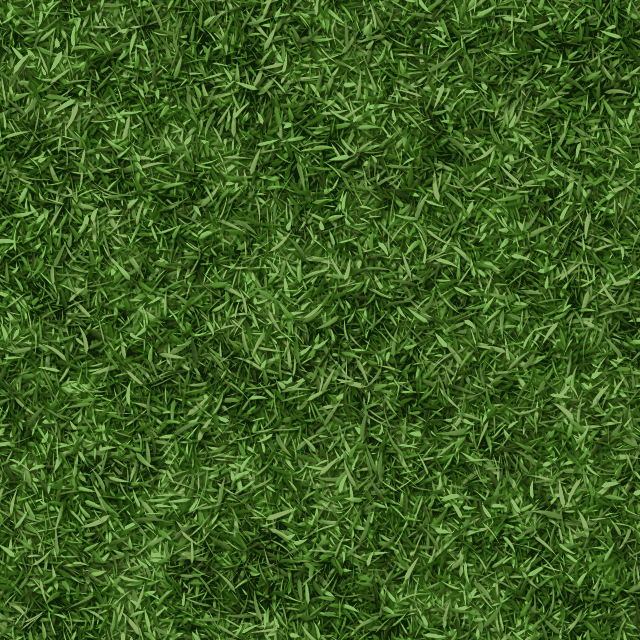
Give the GLSL for this texture, as a Shadertoy shader.

```glsl
// Blade geometry, in canvas heights
const int   LAYERS        = 23;
const float CELL          = 0.032;
const vec2  HALF_LENGTH   = vec2(0.008, 0.030);
const vec2  HALF_WIDTH    = vec2(0.0012, 0.0041);
const float BEND          = 0.40;
const float EDGE          = 0.0011;

// Directions, in radians
const float MAIN_ANGLE    = 0.75;
const float ANGLE_SPREAD  = 1.55;
const float CLUMP_SWING   = 0.45;

// Light and shade
const vec2  SHADOW_OFFSET = vec2(0.0016, -0.0024);
const float SHADOW_SOFT   = 0.0035;
const float SHADOW_DEPTH  = 0.40;
const float BASE_TONE     = 0.34;
const float TONE_RANGE    = 0.92;
const float TIP_LIGHT     = 0.28;
const float SIDE_LIGHT    = 0.11;
const float DEPTH_SHADE   = 0.32;
const float DRY_SHARE     = 0.24;

// Uneven lawn: scale and strength of each noise
const vec2 PATCHES  = vec2(6.0, 0.22);
const vec2 TUFTS    = vec2(24.0, 0.26);
const vec2 GRAIN    = vec2(230.0, 0.06);
const vec2 DRYNESS  = vec2(13.0, 0.90);

// Colours
const vec3 GAP      = vec3(0.05, 0.11, 0.02);
const vec3 DEEP     = vec3(0.09, 0.19, 0.03);
const vec3 DARK     = vec3(0.15, 0.29, 0.05);
const vec3 MID      = vec3(0.22, 0.39, 0.09);
const vec3 BRIGHT   = vec3(0.35, 0.55, 0.19);
const vec3 PALE     = vec3(0.56, 0.74, 0.42);
const vec3 DRY_DARK = vec3(0.19, 0.27, 0.08);
const vec3 DRY_MID  = vec3(0.37, 0.51, 0.24);
const vec3 DRY_PALE = vec3(0.58, 0.68, 0.41);

// Four random values in 0..1 from integer coordinates
vec4 hash4(ivec2 cell, int layer, int salt) {
    uvec4 v = uvec4(ivec4(cell, layer, salt)) * 1664525u + 1013904223u;
    v += v.yzxy * v.wxyz;
    v ^= v >> 16u;
    v += v.yzxy * v.wxyz;
    return vec4(v >> 8u) / 16777216.0;
}

vec2 gradientAt(ivec2 corner) {
    float a = 6.2832 * hash4(corner, 99, 7).x;
    return vec2(cos(a), sin(a));
}

float gradientNoise(vec2 p) {
    vec2 f = fract(p);
    ivec2 i = ivec2(floor(p));
    vec2 u = f * f * f * (f * (f * 6.0 - 15.0) + 10.0);
    float a = dot(gradientAt(i), f);
    float b = dot(gradientAt(i + ivec2(1, 0)), f - vec2(1, 0));
    float c = dot(gradientAt(i + ivec2(0, 1)), f - vec2(0, 1));
    float d = dot(gradientAt(i + ivec2(1, 1)), f - vec2(1, 1));
    return mix(mix(a, b, u.x), mix(c, d, u.x), u.y);
}

// Paints one blade over surface = (tone, dryness)
void paintBlade(inout vec2 surface, vec2 p, ivec2 cell, vec2 shift, int layer, float edge) {
    vec4 place = hash4(cell, layer, 1);
    vec2 center = (vec2(cell) + place.xy) * CELL - shift;
    float halfLength = mix(HALF_LENGTH.x, HALF_LENGTH.y, place.w);
    vec2 offset = p - center;
    float reach = halfLength + 0.006;
    if (dot(offset, offset) > reach * reach) return;

    vec4 look = hash4(cell, layer, 2);
    float clump = sin(center.x * 19.0 + 2.0 * sin(center.y * 15.0));
    float angle = MAIN_ANGLE + CLUMP_SWING * clump + ANGLE_SPREAD * (place.z * 2.0 - 1.0);
    vec2 dir = vec2(cos(angle), sin(angle));
    if (fract(look.w * 13.0) < 0.3) dir = -dir;
    vec2 normal = vec2(-dir.y, dir.x);

    float s = dot(offset, dir) / halfLength;
    if (abs(s) > 1.0) return;
    float along = 0.5 + 0.5 * s;
    float across = dot(offset, normal) + BEND * (look.y - 0.5) * halfLength * s * s;
    float profile = min(1.0, along * 5.0) * (1.0 - along * along * along);
    float width = mix(HALF_WIDTH.x, HALF_WIDTH.y, look.x * look.x);
    float halfWidth = (width + edge) * profile - edge;

    // Soft shadow on the blades below
    float shadowDist = abs(across - dot(SHADOW_OFFSET, normal)) - halfWidth;
    float shadow = (1.0 - smoothstep(0.0, SHADOW_SOFT, shadowDist)) * min(1.0, profile * 1.5);
    surface.x *= 1.0 - SHADOW_DEPTH * shadow;

    // Blade body, folded along its midrib
    float cover = 1.0 - smoothstep(-edge, edge, abs(across) - halfWidth);
    float side = clamp(across / width, -1.0, 1.0) * sign(normal.y);
    float depth = 1.0 - float(layer) / float(LAYERS - 1);
    float tone = BASE_TONE + TONE_RANGE * look.z + TIP_LIGHT * (along - 0.5)
               + SIDE_LIGHT * side - DEPTH_SHADE * depth;
    float dry = smoothstep(1.0 - DRY_SHARE - 0.1, 1.0 - DRY_SHARE + 0.1, look.w);
    surface = mix(surface, vec2(max(tone, 0.03), dry), cover);
}

vec3 grassColor(float tone, float dry) {
    vec3 green = mix(GAP, DEEP, smoothstep(0.0, 0.09, tone));
    green = mix(green, DARK, smoothstep(0.09, 0.27, tone));
    green = mix(green, MID, smoothstep(0.27, 0.52, tone));
    green = mix(green, BRIGHT, smoothstep(0.52, 0.76, tone));
    green = mix(green, PALE, smoothstep(0.76, 1.06, tone));
    vec3 straw = mix(GAP, DRY_DARK, smoothstep(0.0, 0.30, tone));
    straw = mix(straw, DRY_MID, smoothstep(0.25, 0.65, tone));
    straw = mix(straw, DRY_PALE, smoothstep(0.70, 1.10, tone));
    return mix(green, straw, clamp(dry, 0.0, 1.0));
}

void mainImage(out vec4 fragColor, in vec2 fragCoord) {
    vec2 p = fragCoord / iResolution.y;
    float edge = max(EDGE, 0.6 / iResolution.y);

    // Dark ground, then blades from the bottom up
    vec2 surface = vec2(0.18 + 0.25 * gradientNoise(p * 70.0), 0.4);
    for (int layer = 0; layer < LAYERS; layer++) {
        vec2 shift = fract(float(layer) * vec2(0.618, 0.414)) * CELL;
        ivec2 home = ivec2(floor((p + shift) / CELL));
        for (int y = -1; y <= 1; y++)
            for (int x = -1; x <= 1; x++)
                paintBlade(surface, p, home + ivec2(x, y), shift, layer, edge);
    }

    // Patches, tufts and grain
    float tone = surface.x
               + PATCHES.y * gradientNoise(p * PATCHES.x + 3.0)
               + TUFTS.y * gradientNoise(p * TUFTS.x + 50.0)
               + GRAIN.y * gradientNoise(p * GRAIN.x);
    float dry = surface.y + DRYNESS.y * max(gradientNoise(p * DRYNESS.x + 20.0), 0.0);
    fragColor = vec4(grassColor(tone, dry), 1.0);
}
```
